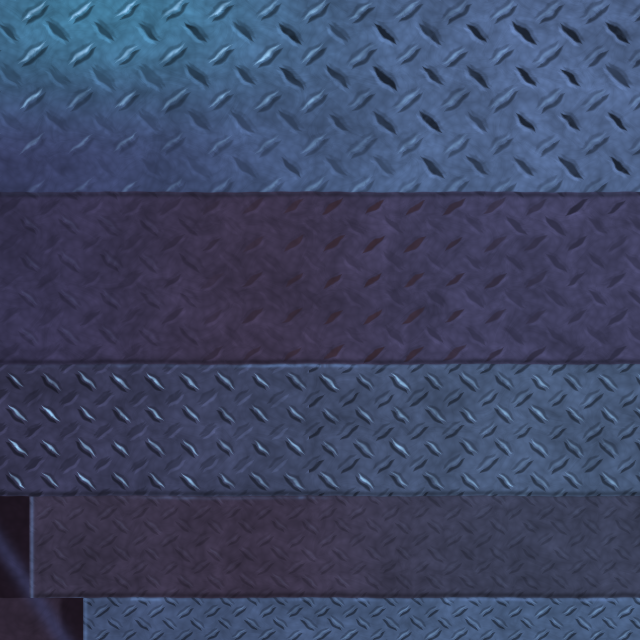
This texture is drawn by a Shadertoy shader. Its source:

```glsl
const int PLATES = 5;
// Lower edge of each plate, top to bottom
const float EDGE[5] = float[5](0.700, 0.431, 0.225, 0.066, -0.1);
// Lug grid per plate: origin.xy, period.xy
const vec4 GRID[5] = vec4[5](
    vec4(0.052, 0.984, 0.0732, 0.0697), vec4(0.521, 0.505, 0.0632, 0.0573),
    vec4(0.053, 0.378, 0.0545, 0.0516), vec4(0.020, 0.200, 0.0490, 0.0430),
    vec4(0.030, 0.045, 0.0430, 0.0370));
// Lug shine: rising and falling lugs at the left, then at the right
const vec4 SHINE[5] = vec4[5](
    vec4(0.95, -0.25, 0.20, -0.62), vec4(-0.10, 0.07, -0.22, -0.16),
    vec4(-0.20, 0.75, 0.16, 0.48), vec4(0.03, 0.06, 0.03, 0.03),
    vec4(0.12, 0.06, 0.30, 0.22));
const vec3 STEEL_LEFT[5] = vec3[5](
    vec3(0.24, 0.34, 0.47), vec3(0.21, 0.20, 0.31), vec3(0.21, 0.21, 0.31),
    vec3(0.22, 0.20, 0.28), vec3(0.24, 0.29, 0.41));
const vec3 STEEL_RIGHT[5] = vec3[5](
    vec3(0.31, 0.39, 0.54), vec3(0.25, 0.25, 0.37), vec3(0.28, 0.35, 0.47),
    vec3(0.23, 0.25, 0.34), vec3(0.28, 0.36, 0.49));
const vec3 GLINT = vec3(0.56, 0.74, 0.89);
const vec3 CYAN_GLOW = vec3(0.26, 0.52, 0.64);
const vec3 DUSK = vec3(0.22, 0.23, 0.37);
const vec3 PLUM = vec3(0.235, 0.19, 0.265);
const vec3 RUST = vec3(0.24, 0.16, 0.18);
const vec3 EDGE_LIGHT = vec3(0.36, 0.46, 0.64);
const vec3 VOID = vec3(0.11, 0.08, 0.12);
const vec2 LUG_SIZE = vec2(0.33, 0.078);
const float LUG_BLUR = 0.032;
const float RAGGED = 0.022;
const float JITTER = 0.07;
const float WEAR = 0.10;
const float GRAIN = 0.13;

float hash(vec2 p) {
    return fract(sin(dot(p, vec2(127.1, 311.7))) * 43758.5);
}

// Layered, folded sines, roughly -1 to 1
float grime(vec2 p) {
    float sum = 0.0, amp = 0.6;
    for (int i = 0; i < 5; i++) {
        p = mat2(0.8, -0.6, 0.6, 0.8) * p * 1.75 + sin(p.yx * 1.3);
        sum += amp * sin(p.x) * sin(p.y + 1.0);
        amp *= 0.7;
    }
    return sum;
}

// Distance to the nearest scattered point
float cellular(vec2 p) {
    float nearest = 2.0;
    for (int k = 0; k < 9; k++) {
        vec2 id = floor(p) + vec2(k % 3 - 1, k / 3 - 1);
        nearest = min(nearest, length(id + vec2(hash(id), hash(id + 4.7)) - p));
    }
    return nearest;
}

// Soft spindle, x along and y across
float spindle(vec2 q, vec2 size) {
    float taper = 1.0 - q.x * q.x / (size.x * size.x);
    return 1.0 - smoothstep(-LUG_BLUR, LUG_BLUR, abs(q.y) - size.y * taper);
}

float bump(float x, float center, float width) {
    float d = (x - center) / width;
    return exp(-d * d);
}

vec3 plate(int i, vec2 p, float grain) {
    vec3 steel = mix(STEEL_LEFT[i], STEEL_RIGHT[i], smoothstep(0.0, 0.9, p.x));
    float lit = 1.0;
    if (i == 0) {
        float low = 1.0 - smoothstep(0.74, 0.92, p.y);
        steel = mix(steel, CYAN_GLOW, 0.7 * bump(p.x, 0.16, 0.26) * bump(p.y, 1.0, 0.13));
        steel = mix(steel, DUSK, 0.85 * low * (1.0 - smoothstep(0.0, 0.7, p.x)));
        lit = mix(1.0, mix(0.12, 0.9, p.x), low);
    }
    if (i == 1 || i == 3) steel = mix(steel, PLUM, 0.6 * bump(p.x, 0.40, 0.22));
    float wear = grime(p * 11.0);
    steel *= 1.0 + WEAR * wear;

    vec4 shine = SHINE[i];
    vec2 gains = mix(shine.xy, shine.zw, smoothstep(0.0, 0.9, p.x)) * lit;
    float tread = i % 2 == 0 ? 1.0 : 0.4;
    // Two interleaved grids of opposed lugs
    for (int k = 0; k < 2; k++) {
        vec2 cell = (p - GRID[i].xy) / GRID[i].zw + 0.5 + 0.5 * float(k);
        vec2 id = floor(cell) + 17.0 * float(i) + 5.0 * float(k);
        vec2 q = fract(cell) - 0.5 + JITTER * (vec2(hash(id), hash(id + 3.1)) - 0.5);
        vec2 dir = normalize(vec2(1.0, k == 0 ? 0.85 : -1.0));
        q = vec2(dot(q, dir), dot(q, vec2(-dir.y, dir.x)));
        q.y += RAGGED * grain + 0.012 * sin(q.x * 14.0 + 6.3 * hash(id));
        vec2 size = LUG_SIZE * mix(0.8, 1.1, hash(id + 7.7));
        float gain = (k == 0 ? gains.x : gains.y) * mix(0.6, 1.25, hash(id + 9.3));
        gain *= 1.0 + 0.4 * wear + 0.3 * grain;

        float body = spindle(q, size);
        float below = max(spindle(q + vec2(0.0, 0.09), size) - body, 0.0);
        float above = max(spindle(q - vec2(0.0, 0.08), size) - body, 0.0);
        float ridge = spindle(q - vec2(0.0, 0.02), size * vec2(0.95, 0.5));
        steel *= 1.0 + clamp(gain, -0.6, 0.0) * body * 1.1;
        steel *= 1.0 - below * (gain > 0.0 ? 0.42 : -0.20) * tread * lit;
        steel *= 1.0 - 0.18 * above * tread * lit;
        steel = mix(steel, GLINT, clamp(gain, 0.0, 1.0) * ridge);
        if (i == 1 && k == 0) steel = mix(steel, RUST, 0.6 * body * bump(p.x, 0.58, 0.18));
    }
    return steel;
}

void mainImage(out vec4 fragColor, in vec2 fragCoord) {
    vec2 p = fragCoord / iResolution.xy;
    float soft = max(0.0012, 0.7 / iResolution.y);
    float y = p.y + 0.0006 * sin(p.x * 23.0) + 0.0004 * sin(p.x * 140.0);
    float grain = 0.6 * grime(p * vec2(34.0, 44.0)) + 1.2 * (0.5 - cellular(p * 75.0));

    // Stack plates from the bottom, with broken, worn seams
    vec3 color = plate(PLATES - 1, p, grain);
    for (int i = PLATES - 2; i >= 0; i--) {
        float d = y - EDGE[i];
        color = mix(color, plate(i, p, grain), smoothstep(-soft, soft, d));
        float patchy = smoothstep(-0.3, 0.5, grime(vec2(p.x * 14.0, float(i) * 2.0)));
        float light = i == 0 ? 0.1 : (i == 2 ? bump(p.x, 0.38, 0.11) : 0.8);
        if (i == 1) light *= bump(p.x, 0.42, 0.25);
        color *= 1.0 - 0.28 * bump(d, i == 0 ? -0.004 : 0.004, 0.004);
        color = mix(color, EDGE_LIGHT, light * mix(0.2, 1.0, patchy) * bump(d, -0.003, 0.0028));
    }

    // Open side below the stairs, with a slanted brace and lit plate ends
    float lower = 1.0 - smoothstep(EDGE[3] - soft, EDGE[3] + soft, y);
    float side = mix(0.046, 0.130, lower);
    float below = 1.0 - smoothstep(EDGE[2] - soft, EDGE[2] + soft, y);
    vec3 gap = mix(VOID, PLUM * 0.75, lower * (1.0 - smoothstep(0.09, 0.10, p.x)));
    gap = mix(gap, DUSK, 0.7 * bump(p.y + 1.5 * p.x, 0.15, 0.025));
    color = mix(color, gap, below * (1.0 - smoothstep(side - soft, side + soft, p.x)));
    color = mix(color, EDGE_LIGHT, 0.5 * below * bump(p.x, side + 0.004, 0.003));
    color *= 1.0 + GRAIN * grain;
    fragColor = vec4(clamp(color, 0.0, 1.0), 1.0);
}
```
